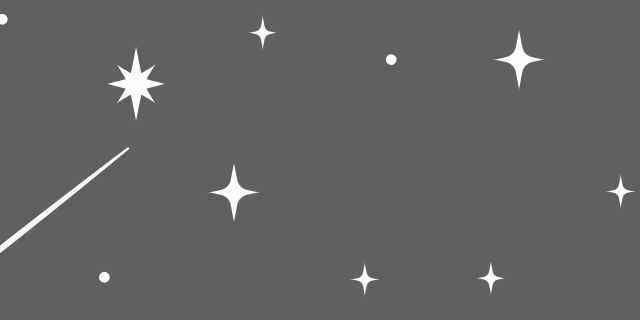
Reproduce this pattern procedurally as a Shadertoy shader.

```glsl
// Flat night sky: white four-point stars, one eight-point star, dots and a
// tapered streak on plain grey. Marks sit on two staggered, wavy rows with
// hashed jitter; every shape is a distance function, in units of canvas height.

#define SKY vec3(0.376)
#define INK vec3(0.99)
#define COLUMNS 5
#define SPACING 0.4
#define JITTER 0.03
#define DOT_RADIUS 0.0165
#define SMALL_STAR 0.05
#define LARGE_STAR 0.092
#define BURST_STAR 0.115
#define STAR_ASPECT 0.82
#define FILLET 0.29

// Kinds of mark: 0 dot, 1 small star, 2 large star, 3 eight-point burst
const int KINDS[10] = int[10](0, 3, 1, 0, 2,  0, 2, 1, 1, 1);

// Integer hash giving two values in 0..1
vec2 hash2(uint n) {
    n = n * 747796405u + 2891336453u;
    n = ((n >> ((n >> 28u) + 4u)) ^ n) * 277803737u;
    n = (n >> 22u) ^ n;
    return vec2(n & 0xffffu, n >> 16u) / 65535.0;
}

float smoothMin(float a, float b, float k) {
    float h = max(k - abs(a - b), 0.0) / k;
    return min(a, b) - 0.25 * k * h * h;
}

// Diamond with half extents e; q lies in the positive quadrant
float diamond(vec2 q, vec2 e) {
    return (dot(q, 1.0 / e) - 1.0) / length(1.0 / e);
}

// Two crossed diamonds with filleted inner corners
float fourPointStar(vec2 p, float r) {
    vec2 q = abs(p);
    float upright = diamond(q, r * vec2(0.19, 1.0));
    float level = diamond(q, r * vec2(STAR_ASPECT, 0.18));
    return smoothMin(upright, level, FILLET * r);
}

// Long crossed spikes plus shorter diagonal ones
float eightPointStar(vec2 p, float r) {
    vec2 q = abs(p);
    float upright = diamond(q, r * vec2(0.2, 1.0));
    float level = diamond(q, r * vec2(0.78, 0.2));
    vec2 turned = vec2(abs(q.x - q.y), q.x + q.y) * sqrt(0.5);
    float diagonal = diamond(turned, r * vec2(0.18, 0.71));
    return smoothMin(min(upright, level), diagonal, 0.04 * r);
}

// Line from a to b whose radius shrinks from ra to rb
float streak(vec2 p, vec2 a, vec2 b, float ra, float rb) {
    vec2 ab = b - a;
    float t = clamp(dot(p - a, ab) / dot(ab, ab), 0.0, 1.0);
    return length(p - a - t * ab) - mix(ra, rb, t * t);
}

// Centre of mark i: upper row first, then the shifted lower row
vec2 markCentre(int i) {
    float column = float(i % COLUMNS);
    bool lower = i >= COLUMNS;
    float x = 0.02 + SPACING * column + (lower ? 0.31 : 0.0);
    float y = lower ? 0.23 + 0.18 * cos(2.0944 * (column - 1.0))
                    : 0.84 + 0.10 * cos(2.7 * column);
    return vec2(x, y) + JITTER * (hash2(uint(i) + 7u) - 0.5);
}

float markDistance(vec2 p, int kind) {
    if (kind == 0) return length(p) - DOT_RADIUS;
    if (kind == 3) return eightPointStar(p, BURST_STAR);
    return fourPointStar(p, kind == 1 ? SMALL_STAR : LARGE_STAR);
}

void mainImage(out vec4 fragColor, in vec2 fragCoord) {
    vec2 p = fragCoord / iResolution.y;
    float edge = 0.7 / iResolution.y;

    // Nearest shape wins
    float d = streak(p, vec2(-0.03, 0.197), vec2(0.4, 0.536), 0.0095, 0.0035);
    for (int i = 0; i < 2 * COLUMNS; i++) {
        d = min(d, markDistance(p - markCentre(i), KINDS[i]));
    }

    float cover = 1.0 - smoothstep(-edge, edge, d);
    fragColor = vec4(mix(SKY, INK, cover), 1.0);
}
```
